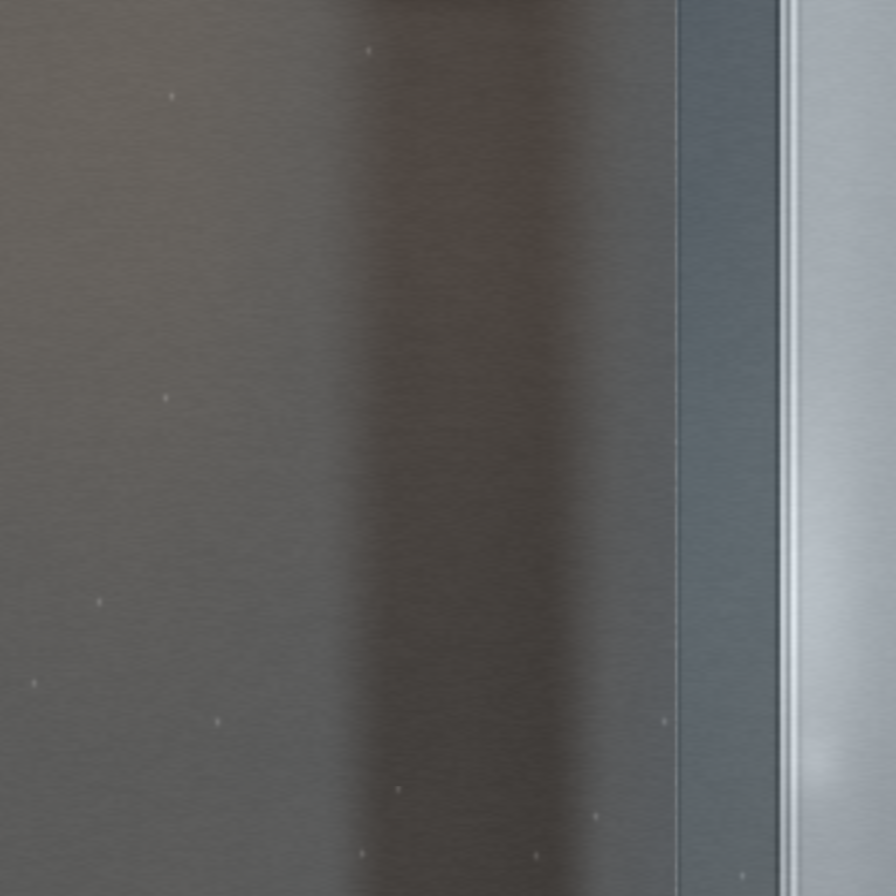
This texture is drawn by a Shadertoy shader. Its source:

```glsl
#define SEAM_X 0.755
#define FRAME_X 0.868
#define PANEL_X 0.892
#define SHADOW_LEFT 0.398
#define SHADOW_RIGHT 0.648
#define GRAIN 0.016
#define SPECK_CELLS 14.0

float hash(vec2 p) {
    p = fract(p * vec2(0.1031, 0.1137));
    p += dot(p, p.yx + 33.33);
    return fract((p.x + p.y) * p.x * 17.0);
}

float noise(vec2 p) {
    vec2 i = floor(p), f = fract(p);
    f = f * f * (3.0 - 2.0 * f);
    return mix(mix(hash(i), hash(i + vec2(1, 0)), f.x),
               mix(hash(i + vec2(0, 1)), hash(i + vec2(1, 1)), f.x), f.y);
}

float bell(float d, float width) {
    return exp(-d * d / (width * width));
}

// Smoothed step at an edge, at least one pixel wide
float edge(float at, float x, float softness) {
    float w = max(softness, 0.6 / iResolution.x);
    return smoothstep(at - w, at + w, x);
}

// Brushed dark metal with a soft vertical shadow
vec3 darkMetal(vec2 uv) {
    vec3 warm = mix(vec3(0.358, 0.357, 0.353), vec3(0.405, 0.386, 0.366), smoothstep(0.1, 0.9, uv.y));
    vec3 cool = mix(vec3(0.345, 0.352, 0.357), vec3(0.352, 0.352, 0.350), uv.y);
    vec3 metal = mix(warm, cool, smoothstep(0.15, 0.42, uv.x) * 0.55);
    metal = mix(metal, cool, smoothstep(0.55, 0.72, uv.x));
    metal += vec3(0.0, 0.008, 0.016) * smoothstep(0.67, SEAM_X, uv.x);

    vec3 shade = mix(vec3(0.268, 0.252, 0.240), vec3(0.308, 0.281, 0.262), smoothstep(0.15, 0.85, uv.y));
    shade -= 0.014 * smoothstep(0.50, 0.62, uv.x);
    float softness = mix(0.036, 0.062, uv.y);
    float shadow = edge(SHADOW_LEFT, uv.x, softness)
                 * (1.0 - edge(SHADOW_RIGHT, uv.x, softness));
    metal = mix(metal, shade, shadow);
    return metal - 0.035 * smoothstep(0.97, 1.01, uv.y) * bell(uv.x - 0.47, 0.12);
}

// Blue grey strip between seam and frame
vec3 strip(vec2 uv) {
    vec3 c = mix(vec3(0.355, 0.382, 0.398), vec3(0.338, 0.372, 0.398), uv.y);
    c += vec3(0.016, 0.024, 0.026) * bell(uv.y - 0.42, 0.3);
    return c + 0.012 * smoothstep(SEAM_X, FRAME_X, uv.x);
}

// Pale panel with a glow near the frame
vec3 palePanel(vec2 uv) {
    vec3 c = mix(vec3(0.595, 0.622, 0.645), vec3(0.640, 0.670, 0.692), smoothstep(0.0, 0.35, uv.y));
    c -= 0.025 * smoothstep(0.93, 1.0, uv.x);
    c += 0.085 * bell(uv.y - 0.34, 0.2) * bell(uv.x - PANEL_X, 0.06);
    return c + 0.06 * bell(uv.y - 0.15, 0.035) * bell(uv.x - 0.91, 0.025);
}

// Sparse dust, denser towards the bottom
float specks(vec2 uv) {
    vec2 p = uv * SPECK_CELLS, cell = floor(p);
    vec2 centre = 0.2 + 0.6 * vec2(hash(cell + 3.0), hash(cell + 19.0));
    float present = step(mix(0.78, 0.96, smoothstep(0.0, 0.4, uv.y)), hash(cell + 41.0));
    return present * bell(length((fract(p) - centre) * vec2(1.0, 0.7)), 0.045);
}

void mainImage(out vec4 fragColor, in vec2 fragCoord) {
    vec2 uv = fragCoord / iResolution.xy;

    vec3 color = mix(darkMetal(uv), strip(uv), edge(SEAM_X, uv.x, 0.002));

    // Thin broken seam
    float wear = 0.5 + 0.5 * noise(vec2(3.0, uv.y * 150.0));
    color += 0.11 * wear * bell(uv.x - SEAM_X + 0.0005, 0.0017);
    color -= 0.05 * bell(uv.x - SEAM_X - 0.004, 0.002);

    // Frame: dark lip, bright bevel, groove and highlight
    color = mix(color, palePanel(uv), edge(FRAME_X + 0.003, uv.x, 0.002));
    color -= 0.10 * bell(uv.x - FRAME_X + 0.001, 0.0025);
    color += 0.07 * bell(uv.x - FRAME_X - 0.006, 0.003);
    color -= 0.13 * bell(uv.x - FRAME_X - 0.012, 0.0028);
    color += 0.15 * bell(uv.x - FRAME_X - 0.018, 0.004);
    color -= 0.05 * bell(uv.x - PANEL_X - 0.001, 0.003);

    // Dust and horizontal brushed grain
    color += specks(uv) * 0.10;
    float grain = noise(uv * vec2(130.0, 330.0)) + 0.6 * noise(uv * vec2(45.0, 190.0) + 7.0) - 0.8;
    float mottling = noise(uv * vec2(9.0, 13.0)) - 0.5;
    color += GRAIN * grain + 0.008 * mottling * vec3(1.0, 0.7, 0.6);

    fragColor = vec4(clamp(color, 0.0, 1.0), 1.0);
}
```
